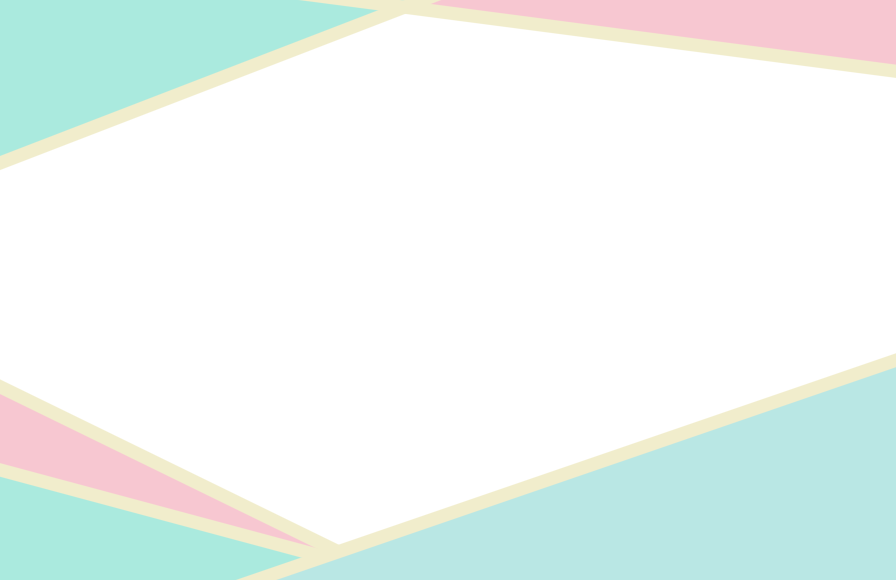
Reproduce this background procedurally as a Shadertoy shader.

```glsl
// Pastel paper corners around a white panel, split by cream ribbons.
// Each ribbon is a straight line of constant width; each corner is the
// half plane on one side of a ribbon, painted from back to front.

const vec3 WHITE = vec3(1.0);
const vec3 MINT  = vec3(0.667, 0.918, 0.871);
const vec3 AQUA  = vec3(0.727, 0.904, 0.894);
const vec3 PINK  = vec3(0.970, 0.780, 0.820);
const vec3 CREAM = vec3(0.945, 0.929, 0.800);

const float ASPECT = 1.5422;
const float RIBBON_HALF_WIDTH = 0.01135;

// Signed distance to the line from a to b, positive on its left side
float lineDistance(vec2 p, vec2 a, vec2 b) {
    vec2 dir = normalize(b - a);
    return dir.x * (p.y - a.y) - dir.y * (p.x - a.x);
}

// Coverage of the region where dist is negative, softened over one pixel
float coverage(float dist, float pixel) {
    return smoothstep(0.75, -0.75, dist / pixel);
}

vec3 paintSide(vec3 base, vec3 color, float dist, float pixel) {
    return mix(base, color, coverage(dist, pixel));
}

vec3 paintRibbon(vec3 base, float dist, float pixel) {
    return mix(base, CREAM, coverage(abs(dist) - RIBBON_HALF_WIDTH, pixel));
}

// A coloured half plane edged by a ribbon
vec3 paintCorner(vec3 base, vec3 color, float dist, float pixel) {
    return paintRibbon(paintSide(base, color, dist, pixel), dist, pixel);
}

void mainImage(out vec4 fragColor, in vec2 fragCoord) {
    // Canvas height is one unit
    vec2 p = fragCoord / iResolution.xy * vec2(ASPECT, 1.0);
    float pixel = 1.0 / iResolution.y;

    // Ribbon centre lines
    float topLeft   = lineDistance(p, vec2(0.0, 0.7189), vec2(0.6968, 0.9880));
    float topRight  = lineDistance(p, vec2(0.6968, 0.9876), vec2(ASPECT, 0.8771));
    float leftUpper = lineDistance(p, vec2(0.0, 0.3333), vec2(0.5803, 0.0496));
    float leftLower = lineDistance(p, vec2(0.0, 0.1898), vec2(0.5141, 0.0516));
    float bottom    = lineDistance(p, vec2(0.4408, 0.0), vec2(ASPECT, 0.3789));

    // Upper corners, with the right ribbon crossing over the left one
    vec3 color = paintSide(WHITE, PINK, -topRight, pixel);
    color = paintCorner(color, MINT, -topLeft, pixel);
    color = paintRibbon(color, topRight, pixel);

    // Lower corners, each covering the one before
    color = paintCorner(color, PINK, leftUpper, pixel);
    color = paintCorner(color, MINT, leftLower, pixel);
    color = paintCorner(color, AQUA, bottom, pixel);

    fragColor = vec4(color, 1.0);
}
```
